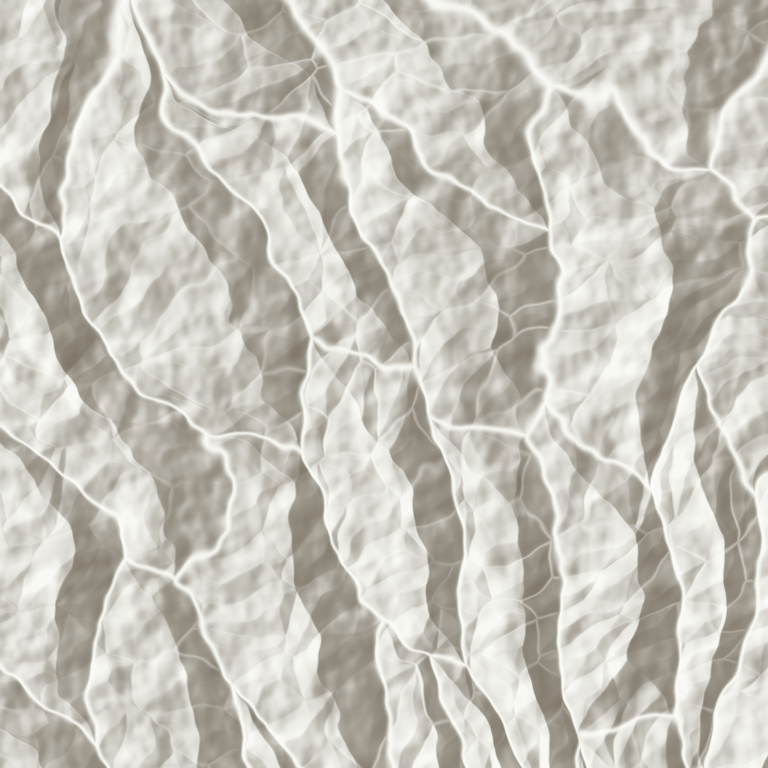
Write a three.js fragment shader that draws this texture.

```glsl
#define VALLEY_CELLS vec2(5.6, 2.5)
#define SPUR_CELLS vec2(9.0, 15.0)
#define SUN vec2(-0.93, 0.30)
#define RELIEF 0.43
#define BASE_TONE 0.53
#define SPUR_HEIGHT 0.42
#define LINE_WIDTH 0.0042
#define SAMPLE_STEP 0.003
#define SHADOW_COLOR vec3(0.54, 0.51, 0.46)
#define LIGHT_COLOR vec3(0.96, 0.96, 0.942)

varying vec2 vUv;

vec2 hash2(vec2 p) {
  p = vec2(dot(p, vec2(127.1, 311.7)), dot(p, vec2(269.5, 183.3)));
  return fract(sin(p) * 43758.55);
}

float gradientNoise(vec2 p) {
  vec2 i = floor(p), f = fract(p);
  vec2 u = f * f * f * (f * (f * 6.0 - 15.0) + 10.0);
  vec2 x = vec2(1.0, 0.0);
  float a = dot(hash2(i) * 2.0 - 1.0, f);
  float b = dot(hash2(i + x.xy) * 2.0 - 1.0, f - x.xy);
  float c = dot(hash2(i + x.yx) * 2.0 - 1.0, f - x.yx);
  float d = dot(hash2(i + x.xx) * 2.0 - 1.0, f - x.xx);
  return mix(mix(a, b, u.x), mix(c, d, u.x), u.y);
}

vec2 noise2(vec2 p) {
  return vec2(gradientNoise(p), gradientNoise(p + 37.3));
}

// Wandering drainage coordinates; the valleys lean inward going down
vec2 drainage(vec2 p) {
  vec2 w = p + 0.10 * noise2(p * 4.0 + 3.0) + 0.024 * noise2(p * 15.0);
  w += 0.007 * noise2(p * 38.0);
  float lean = mix(0.45, -0.30, smoothstep(0.4, 1.2, p.x));
  w.x += (w.y - 0.55) * lean;
  return w;
}

// x: roof height with steeper eastern faces, y: distance to the cell border
vec2 roofCells(vec2 p, vec2 cells) {
  vec2 q = p * cells;
  vec2 i = floor(q), f = fract(q);
  vec2 nearest = vec2(0.0), nearestCell = vec2(0.0);
  float best = 9.0;
  for (int y = -1; y <= 1; y++) {
    for (int x = -1; x <= 1; x++) {
      vec2 g = vec2(float(x), float(y));
      vec2 r = g + 0.1 + 0.8 * hash2(i + g) - f;
      float d = dot(r, r);
      if (d < best) { best = d; nearest = r; nearestCell = g; }
    }
  }
  vec2 result = vec2(9.0);
  for (int y = -2; y <= 2; y++) {
    for (int x = -2; x <= 2; x++) {
      vec2 g = nearestCell + vec2(float(x), float(y));
      vec2 r = g + 0.1 + 0.8 * hash2(i + g) - f;
      vec2 across = r - nearest;
      if (dot(across, across) > 0.0001) {
        vec2 normal = across * cells;
        float slope = length(normal);
        float d = dot(0.5 * (nearest + r), across) / slope;
        result = min(result, vec2(d * (1.0 + 0.3 * normal.x / slope), d));
      }
    }
  }
  return result;
}

// x: height, y: distance to a main valley, z: distance to a side gully
vec3 terrain(vec2 p) {
  vec2 w = drainage(p);
  vec2 valley = roofCells(w, VALLEY_CELLS);
  vec2 spur = roofCells(vec2(w.x, w.y - 0.4 * w.x) + 4.0, SPUR_CELLS);
  float rough = 0.035 * gradientNoise(w * 11.0)
              + 0.013 * gradientNoise(p * 27.0 + 8.0)
              + 0.005 * gradientNoise(p * 60.0);
  float massif = 0.10 * gradientNoise(p * 3.0 + 21.0);
  return vec3(valley.x + SPUR_HEIGHT * spur.x + rough + massif, valley.y, spur.y);
}

void main() {
  vec2 p = vUv;
  vec3 here = terrain(p);
  vec2 slope = vec2(terrain(p + vec2(SAMPLE_STEP, 0.0)).x,
                    terrain(p + vec2(0.0, SAMPLE_STEP)).x) - here.x;

  // Hillshade
  float facing = -dot(slope, SUN) / SAMPLE_STEP;
  float tone = BASE_TONE + RELIEF * facing / sqrt(1.0 + 0.55 * facing * facing);

  // Fine erosion streaks running down the slopes
  vec2 streak = vec2(p.x + 0.3 * p.y, p.y - 0.35 * p.x) + 0.04 * noise2(p * 7.0);
  tone += 0.20 * gradientNoise(streak * vec2(10.0, 42.0));
  tone += 0.12 * gradientNoise(p * vec2(48.0, 24.0));

  // Pale drainage lines, wider towards the top
  float variation = gradientNoise(p * 5.0 + 50.0);
  float width = LINE_WIDTH * (1.0 + 0.8 * variation + 1.2 * smoothstep(0.75, 1.0, p.y));
  float line = exp(-pow(here.y / width, 2.0)) * 0.9;
  float gully = exp(-pow(here.z / (0.6 * LINE_WIDTH), 2.0));
  gully *= 0.45 * smoothstep(-0.25, 0.35, variation);
  tone = mix(clamp(tone, -0.08, 1.03), 1.06, max(line, gully));

  gl_FragColor = vec4(mix(SHADOW_COLOR, LIGHT_COLOR, tone), 1.0);
}
```
